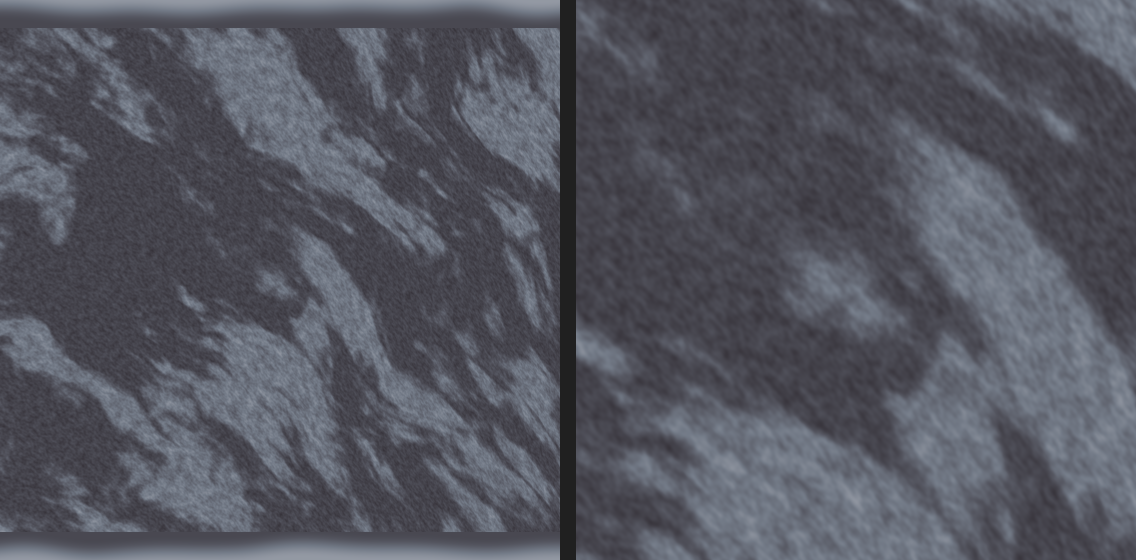
Left, the full canvas; right, a detail of the centre.
This texture is drawn by a three.js fragment shader. Its source:

```glsl
// Blue-grey veined stone: pale diagonal veins and dark threads in charcoal rock.
// Layered gradient noise is stretched along a curved, warped flow, then grained
// and coloured by a tone ramp. Soft blurred strips close the top and bottom.

varying vec2 vUv;

const vec3 CHARCOAL = vec3(0.235, 0.225, 0.255);
const vec3 SLATE = vec3(0.33, 0.335, 0.375);
const vec3 BLUE_GREY = vec3(0.45, 0.48, 0.53);
const vec3 PALE_GREY = vec3(0.60, 0.62, 0.66);
const float STRIP_HEIGHT = 0.05;

float hash(vec2 cell) {
  vec3 q = fract(vec3(cell.xyx) * 0.1031);
  q += dot(q, q.yzx + 33.33);
  return fract((q.x + q.y) * q.z);
}

vec2 gradient(vec2 cell) {
  float angle = 6.28318 * hash(cell);
  return vec2(cos(angle), sin(angle));
}

// Gradient noise, centred on zero.
float noise(vec2 p) {
  vec2 cell = floor(p);
  vec2 f = fract(p);
  vec2 s = f * f * f * (f * (f * 6.0 - 15.0) + 10.0);
  float a = dot(gradient(cell), f);
  float b = dot(gradient(cell + vec2(1.0, 0.0)), f - vec2(1.0, 0.0));
  float c = dot(gradient(cell + vec2(0.0, 1.0)), f - vec2(0.0, 1.0));
  float d = dot(gradient(cell + vec2(1.0, 1.0)), f - vec2(1.0, 1.0));
  return mix(mix(a, b, s.x), mix(c, d, s.x), s.y);
}

vec2 warp(vec2 p, float frequency, float amount) {
  vec2 q = p * frequency;
  return p + amount * vec2(noise(q + 17.3), noise(q + 61.7));
}

// x runs across the veins, y along them; they steepen to the right.
vec2 flowCoords(vec2 p) {
  float across = p.y + 0.7 * p.x + 0.42 * p.x * p.x;
  float along = p.x - 0.85 * p.y;
  return vec2(0.68 * across, 0.72 * along) + 20.0;
}

// Broad bands broken up by ever finer streaks.
float veinField(vec2 flow) {
  vec2 frequency = vec2(7.5, 2.6);
  float weight = 0.85;
  float sum = 0.0;
  for (int i = 0; i < 4; i++) {
    sum += weight * noise(flow * frequency + float(i) * 9.7);
    frequency *= vec2(2.2, 2.4);
    weight *= 0.62;
  }
  return sum;
}

// Narrow lines where the noise crosses zero.
float threads(vec2 flow, vec2 frequency, float width) {
  return 1.0 - smoothstep(0.0, width, abs(noise(flow * frequency)));
}

float stoneTone(vec2 p) {
  vec2 flow = flowCoords(warp(warp(p, 3.2, 0.075), 10.0, 0.018));
  float field = veinField(flow) + 0.05;
  field -= 0.17 * threads(flow, vec2(15.0, 4.5), 0.12);
  float vein = smoothstep(-0.08, 0.30, field);

  // Grain follows the flow; mottling is strongest inside the veins.
  vec2 grainFlow = flowCoords(p);
  float grain = noise(grainFlow * vec2(185.0, 95.0));
  float speck = noise(grainFlow * vec2(290.0, 210.0) + 5.1);
  float mottle = noise(flow * vec2(75.0, 42.0));
  float tone = 0.12 + 0.50 * vein;
  tone += 0.20 * grain + 0.14 * speck;
  return tone + mottle * mix(0.08, 0.26, vein);
}

// Blurred strip, dark on the inside and pale at the canvas edge.
float stripTone(vec2 p, float depth) {
  float side = step(0.5, p.y) * 7.0;
  float drift = noise(vec2(p.x * 5.0 + side, side + 0.4));
  return mix(0.18, 0.95, smoothstep(0.1, 1.1, depth + 0.45 * drift));
}

vec3 toneRamp(float tone) {
  vec3 color = mix(CHARCOAL, SLATE, clamp(tone / 0.34, -0.3, 1.0));
  color = mix(color, BLUE_GREY, clamp((tone - 0.34) / 0.33, 0.0, 1.0));
  return mix(color, PALE_GREY, clamp((tone - 0.67) / 0.33, 0.0, 1.0));
}

void main() {
  float edge = min(vUv.y, 1.0 - vUv.y);
  float depth = 1.0 - edge / STRIP_HEIGHT;
  float inside = smoothstep(STRIP_HEIGHT - 0.001, STRIP_HEIGHT + 0.001, edge);
  float tone = mix(stripTone(vUv, depth), stoneTone(vUv), inside);
  gl_FragColor = vec4(toneRamp(tone), 1.0);
}
```
